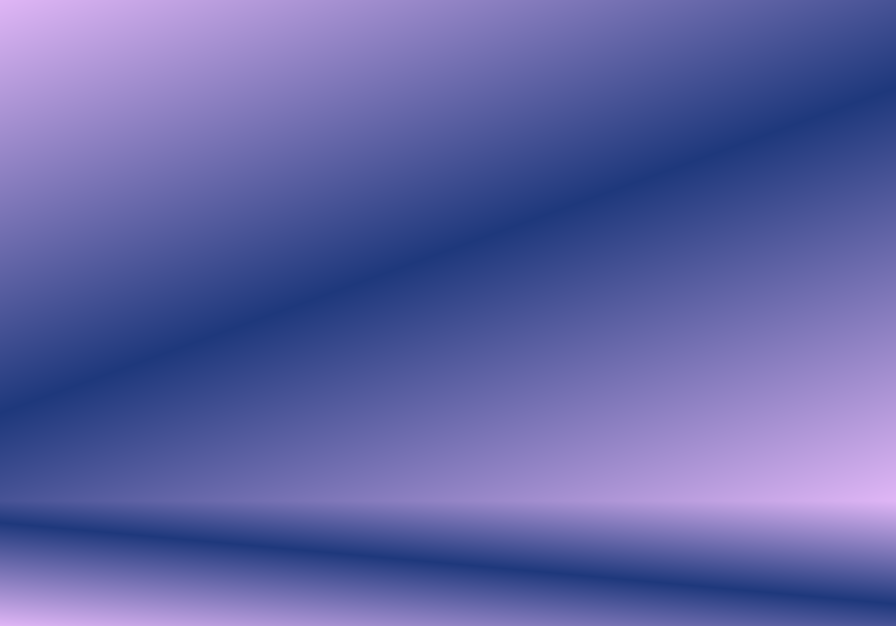
This background is drawn by a WebGL 1 fragment shader. Its source:

```glsl
precision highp float;
// A lilac and navy backdrop: one slanted gradient with a dark band through its
// middle, folded at a low horizon so that the floor shows it again, mirrored
// and flattened. All positions are fractions of the canvas.

uniform vec2 u_resolution;

const vec3 NAVY = vec3(0.118, 0.220, 0.486);
const vec3 LILAC = vec3(0.875, 0.712, 0.962);
const float HORIZON = 0.2;       // height of the fold above the lower edge
const float ACROSS = 0.394;      // share of the gradient that runs sideways

// Depth below the top edge of the wall: 0 at the top, 1 at the horizon,
// and back to 0 at the lower edge of the floor.
float foldedDepth(float height) {
  float wall = (1.0 - height) / (1.0 - HORIZON);
  float reflection = height / HORIZON;
  return min(wall, reflection);
}

// Lilac at two opposite corners, navy along the slanted line between them.
vec3 bandGradient(vec2 place) {
  float along = dot(place, vec2(ACROSS, 1.0 - ACROSS));
  float distanceFromBand = abs(2.0 * along - 1.0);
  return mix(NAVY, LILAC, distanceFromBand);
}

void main() {
  vec2 uv = gl_FragCoord.xy / u_resolution;
  vec2 place = vec2(uv.x, foldedDepth(uv.y));
  gl_FragColor = vec4(bandGradient(place), 1.0);
}
```
